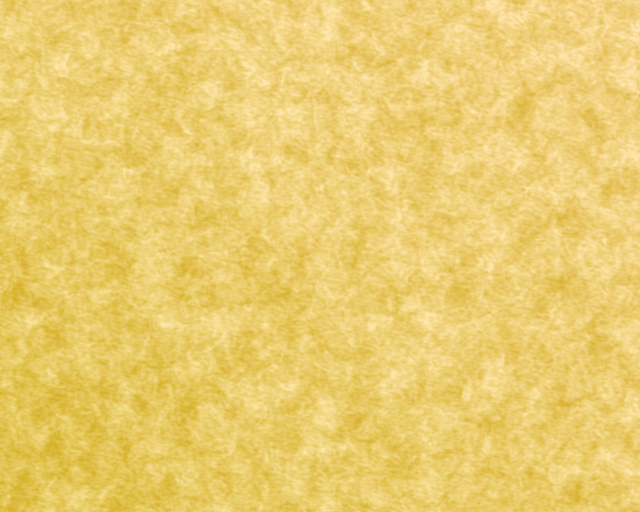
Give the GLSL for this texture, as a Shadertoy shader.

```glsl
// Mottled golden parchment paper with cloudy pulp, pale wisps and a fine sideways grain.

#define MEAN_COLOR   vec3(0.926, 0.808, 0.442)
#define COLOR_SPREAD vec3(0.025, 0.036, 0.083)
#define CLOUD_SCALE  15.0
#define CLOUD_AMOUNT 1.15
#define WISP_SCALE   20.0
#define WISP_AMOUNT  0.75
#define GRAIN_SCALE  vec2(85.0, 165.0)
#define GRAIN_AMOUNT 1.5
#define LIGHT_FALL   0.85
#define CREASE_DEPTH 0.45

// Integer hash giving a unit gradient for each lattice point
vec2 gradientAt(vec2 cell) {
    uvec2 q = uvec2(ivec2(cell)) * uvec2(1597u, 3812u) + uvec2(7919u, 104729u);
    uint h = (q.x ^ (q.y << 8)) * 747796405u + q.y * 277803u;
    h = ((h >> 15) ^ h) * 739177u;
    h = ((h >> 13) ^ h) * 597399u;
    h ^= h >> 16;
    float angle = 6.28319 * float(h & 65535u) / 65536.0;
    return vec2(cos(angle), sin(angle));
}

// Gradient noise, roughly -0.7 to 0.7
float gradientNoise(vec2 p) {
    vec2 cell = floor(p);
    vec2 f = p - cell;
    vec2 u = f * f * f * (f * (f * 6.0 - 15.0) + 10.0);
    vec2 e = vec2(0.0, 1.0);
    float a = dot(gradientAt(cell), f);
    float b = dot(gradientAt(cell + e.yx), f - e.yx);
    float c = dot(gradientAt(cell + e.xy), f - e.xy);
    float d = dot(gradientAt(cell + e.yy), f - e.yy);
    return mix(mix(a, b, u.x), mix(c, d, u.x), u.y);
}

// Layered noise, each octave turned to hide the lattice
float cloudNoise(vec2 p) {
    mat2 turn = mat2(0.8, 0.6, -0.6, 0.8);
    float sum = 0.0;
    float weight = 1.0;
    for (int i = 0; i < 4; i++) {
        sum += weight * gradientNoise(p);
        p = turn * p * 2.0 + 17.3;
        weight *= 0.82;
    }
    return sum;
}

// Thin pale strands where the noise crosses zero, present only in patches
float wisps(vec2 p) {
    float strand = 1.0 - smoothstep(0.0, 0.13, abs(gradientNoise(p)));
    float patches = smoothstep(-0.05, 0.35, gradientNoise(p * 0.8 + 41.7));
    return strand * patches;
}

void mainImage(out vec4 fragColor, in vec2 fragCoord) {
    vec2 uv = fragCoord / iResolution.xy;
    vec2 p = fragCoord / iResolution.y;

    // Bend the pulp so its blotches get ragged edges
    vec2 bend = vec2(gradientNoise(p * 24.0 + 3.1), gradientNoise(p * 24.0 + 57.9));
    vec2 pulp = p + 0.016 * bend;

    // Blotches and strands, in units of the colour spread
    float tone = 1.9 * CLOUD_AMOUNT * cloudNoise(pulp * CLOUD_SCALE);
    tone += 0.9 * gradientNoise(p * 3.5 + 8.6);
    float strands = wisps(pulp * WISP_SCALE + 12.4) + wisps(pulp.yx * WISP_SCALE * 1.6 + 73.2);
    tone += WISP_AMOUNT * (strands - 0.25);

    // Fine grain, slightly falling to the right
    vec2 slant = vec2(p.x - 0.2 * p.y, p.y + 0.2 * p.x);
    tone += GRAIN_AMOUNT * gradientNoise(slant * GRAIN_SCALE);
    tone += 0.6 * GRAIN_AMOUNT * gradientNoise(slant * GRAIN_SCALE * 0.5 + 31.0);

    // Uneven light: dim at lower left, bright towards the top
    tone += LIGHT_FALL * (0.9 * (uv.y - 0.5) + 0.7 * (uv.x - 0.5));
    tone -= 0.9 * LIGHT_FALL * smoothstep(0.6, 0.0, length(uv * vec2(1.3, 0.8)));
    tone += 0.1;

    // Faint broken crease across the sheet
    float creaseY = 0.372 + 0.004 * gradientNoise(vec2(p.x * 6.0, 2.5));
    float crease = 1.0 - smoothstep(0.0, 0.004, abs(p.y - creaseY));
    crease *= smoothstep(0.1, 0.25, uv.x) * smoothstep(0.75, 0.5, uv.x);
    tone -= CREASE_DEPTH * crease * (0.7 + gradientNoise(vec2(p.x * 22.0, 9.5)));

    // Colour follows tone, greener at lower left and warmer at upper right
    tone = clamp(tone, -3.0, 2.6);
    vec3 color = MEAN_COLOR + COLOR_SPREAD * tone;
    float warmth = uv.x + uv.y - 1.0;
    color += warmth * vec3(0.012, -0.003, 0.025);
    fragColor = vec4(clamp(color, 0.0, 1.0), 1.0);
}
```
